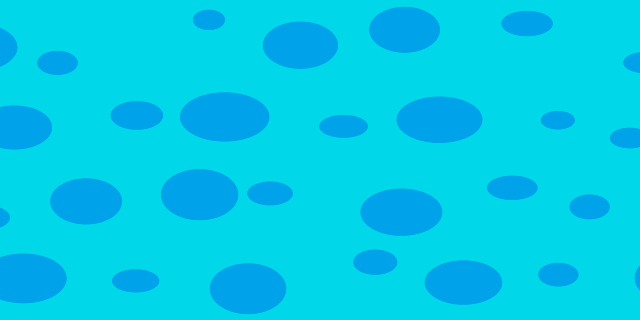
Reproduce this pattern procedurally as a Shadertoy shader.

```glsl
// Scattered flat blue ellipses, large and small, on a cyan ground.

const vec3 GROUND_COLOR = vec3(0.0, 0.843, 0.914);
const vec3 SPOT_COLOR   = vec3(0.0, 0.637, 0.918);

// Lengths are in canvas heights.
const vec2 CELL      = vec2(1.0 / 3.0, 0.25);
const vec2 SMALL_MIN = vec2(0.050, 0.028);   // radii of the small spots
const vec2 SMALL_MAX = vec2(0.090, 0.048);
const vec2 LARGE_MIN = vec2(0.110, 0.066);   // radii of the large spots
const vec2 LARGE_MAX = vec2(0.155, 0.086);
const float GAP      = 0.007;                // clear margin inside each cell
const float SEED     = 3.7;

float hash(vec2 p) {
    return fract(sin(dot(p + SEED, vec2(127.1, 311.7))) * 43758.5453);
}

vec2 hash2(vec2 p) {
    return vec2(hash(p), hash(p + vec2(37.2, 17.9)));
}

// First-order signed distance to an axis-aligned ellipse.
float ellipseDistance(vec2 p, vec2 radii) {
    float f = max(length(p / radii), 1e-3);
    float slope = max(length(p / (radii * radii)), 1e-3);
    return f * (f - 1.0) / slope;
}

// One large spot in every pair of neighbouring cells, on a random side.
bool isLarge(vec2 id) {
    float side = step(0.5, hash(vec2(floor(id.x * 0.5), id.y) + 53.4));
    return abs(mod(id.x, 2.0) - side) < 0.5;
}

float spotDistance(vec2 p) {
    // Rows slide sideways by random amounts.
    float row = floor(p.y / CELL.y);
    p.x += CELL.x * (0.5 * mod(row, 2.0) + 0.4 * hash(vec2(row, 8.3)));
    vec2 id = floor(p / CELL);
    vec2 local = p - (id + 0.5) * CELL;

    // Random size, then a random place that keeps the spot in its cell.
    vec2 size = hash2(id + 11.6);
    vec2 radii = isLarge(id) ? mix(LARGE_MIN, LARGE_MAX, size)
                             : mix(SMALL_MIN, SMALL_MAX, vec2(size.x, mix(size.y, size.x, 0.6)));
    vec2 room = max(0.5 * CELL - radii - GAP, 0.0);
    vec2 center = room * (2.0 * hash2(id + 71.3) - 1.0);
    return ellipseDistance(local - center, radii);
}

void mainImage(out vec4 fragColor, in vec2 fragCoord) {
    vec2 p = fragCoord / iResolution.y;
    float halfEdge = 0.5 / iResolution.y;
    float cover = 1.0 - smoothstep(-halfEdge, halfEdge, spotDistance(p));
    fragColor = vec4(mix(GROUND_COLOR, SPOT_COLOR, cover), 1.0);
}
```
